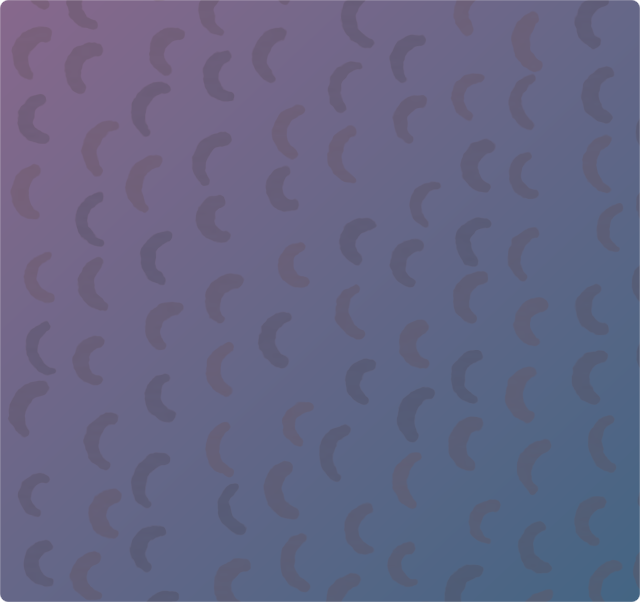
Write a Shadertoy shader that draws this pattern.

```glsl
float hash(vec2 p) {
    return fract(sin(dot(p, vec2(127.1, 311.7))) * 43758.5453);
}

float noise(vec2 p) {
    vec2 i = floor(p), f = fract(p);
    f = f * f * (3.0 - 2.0 * f);
    return mix(mix(hash(i), hash(i + vec2(1, 0)), f.x),
               mix(hash(i + vec2(0, 1)), hash(i + vec2(1, 1)), f.x), f.y);
}

// Distance to a tapered arc that opens to the right
float crescent(vec2 p, float radius, float aperture, float thickness, float taper) {
    float a = clamp(atan(p.y, -p.x), -aperture, aperture);
    float along = a / aperture;
    float halfWidth = thickness * (1.0 - 0.32 * along * along + taper * along);
    return length(p - radius * vec2(-cos(a), sin(a))) - halfWidth;
}

float roundedBox(vec2 p, vec2 halfSize, float radius) {
    vec2 q = abs(p) - halfSize + radius;
    return length(max(q, 0.0)) + min(max(q.x, q.y), 0.0) - radius;
}

void mainImage(out vec4 fragColor, in vec2 fragCoord) {
    vec2 uv = fragCoord / iResolution.xy;
    vec2 p = fragCoord / iResolution.x;
    float pixel = 1.0 / iResolution.x;

    // Diagonal background gradient
    vec3 color = mix(vec3(0.53, 0.41, 0.55), vec3(0.265, 0.395, 0.515),
                     0.5 * (uv.x + 1.0 - uv.y));

    // Uneven brush outline
    float wobble = (noise(p * 95.0) - 0.5) * 0.0035 + (noise(p * 230.0) - 0.5) * 0.0012;

    // Scattered crescents on staggered columns
    vec2 cell = vec2(0.098, 0.113);
    float column = floor(p.x / cell.x);
    float coverage = 0.0, tone = 0.0;
    for (int i = -1; i <= 1; i++) {
        float x = column + float(i);
        float shift = 0.5 * mod(x, 2.0) + 0.35 * hash(vec2(x, 7.3));
        float row = floor(p.y / cell.y - shift);
        for (int j = -1; j <= 1; j++) {
            vec2 id = vec2(x, row + float(j));
            vec2 jitter = vec2(hash(id + 1.7), hash(id + 5.2)) - 0.5;
            vec2 center = (id + vec2(0.5, 0.5 + shift)) * cell + jitter * vec2(0.046, 0.026);

            float radius = mix(0.027, 0.042, hash(id + 9.1));
            float aperture = mix(1.5, 1.1, hash(id + 9.1)) + 0.2 * (hash(id + 3.9) - 0.5);
            float thickness = mix(0.0095, 0.0145, hash(id + 12.4));
            float tilt = mix(-0.42, 0.22, hash(id + 15.8));
            float c = cos(tilt), s = sin(tilt);
            vec2 q = mat2(c, -s, s, c) * (p - center) - vec2(0.7 * radius, 0.0);

            float d = crescent(q, radius, aperture, thickness, 0.3 * (hash(id + 21.6) - 0.4));
            float mask = 1.0 - smoothstep(-pixel, pixel, d + wobble);
            tone = mix(tone, hash(id + 27.3), mask);
            coverage = max(coverage, mask);
        }
    }

    // Translucent dark paint, from warm to cool
    vec3 paint = mix(vec3(0.42, 0.33, 0.36), vec3(0.29, 0.28, 0.35), tone);
    float opacity = 0.35 + 0.06 * (noise(p * vec2(60.0, 140.0)) - 0.5);
    color = mix(color, paint, coverage * opacity);

    // White rounded corners
    vec2 halfSize = 0.5 * iResolution.xy / iResolution.x;
    float edge = roundedBox(p - halfSize, halfSize, 0.014);
    color = mix(color, vec3(1.0), smoothstep(-pixel, pixel, edge) * step(-0.5 * pixel, edge));

    fragColor = vec4(color, 1.0);
}
```
